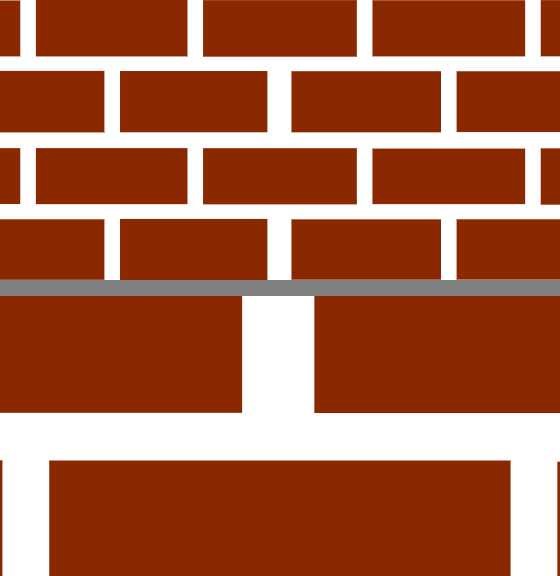
Top, the full canvas; bottom, a detail of the centre.
Give the GLSL for this pattern, as a Shadertoy shader.

```glsl
// Running-bond wall of flat rust-brown bricks with uneven white joints

float hash(vec2 p) {
    return fract(sin(dot(p, vec2(127.1, 311.7))) * 43758.5453);
}

void mainImage(out vec4 fragColor, in vec2 fragCoord) {
    // Wall units: 384 per canvas height, y measured down from the top
    float pixel = 384.0 / iResolution.y;
    vec2 p = vec2(fragCoord.x, iResolution.y - fragCoord.y) * pixel;

    // Courses alternate between a thin and a thick, half-shifted one
    float pair = floor((p.y + 11.0) / 203.0);
    float y = p.y - pair * 203.0;
    float odd = step(87.0, y);

    // Upright joints, the second one a little left and wider in odd courses
    float start = 38.5 + 115.4 * odd;
    float column = (p.x - start) / 230.8;
    float joint = floor(column + 0.5);
    float second = 1.0 - step(0.5, abs(joint - 1.0));
    float jointX = start + joint * 230.8 - 1.5 * second;
    float halfGap = 10.7 + 5.8 * second * odd;
    float side = abs(p.x - jointX) - halfGap;

    // Top and bottom edges waver slightly from brick to brick
    vec2 brick = vec2(floor(column), pair * 2.0 + odd);
    float top = mix(0.4, 97.6, odd) + 0.8 * (hash(brick) - 0.5);
    float bottom = mix(77.2, 181.0, odd) + 1.2 * (hash(brick + 17.0) - 0.5);

    // Inside distance to the nearest brick edge, softened over one pixel
    float inside = min(side, min(y - top, bottom - y));
    float cover = clamp(inside / pixel + 0.5, 0.0, 1.0);
    fragColor = vec4(mix(vec3(1.0), vec3(0.54, 0.16, 0.0), cover), 1.0);
}
```
